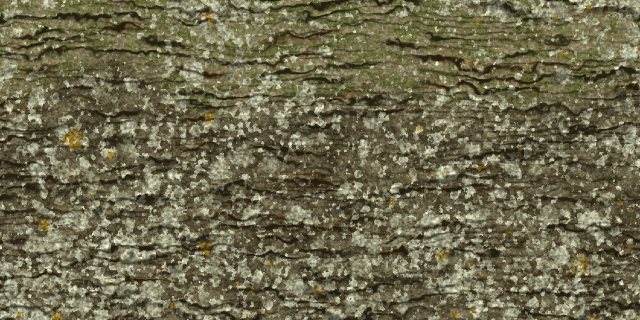
Reproduce this texture procedurally as a Shadertoy shader.

```glsl
// Weathered tree bark lying sideways: warped rows of broken cracks with shaded
// plates, a mossy band along the top, and crusts of pale lichen scattered as
// ragged discs at three sizes. Fine grain roughens every surface.

const vec3 DARK_BARK   = vec3(0.315, 0.285, 0.195);
const vec3 PALE_BARK   = vec3(0.440, 0.410, 0.300);
const vec3 MOSS_GREEN  = vec3(0.410, 0.420, 0.230);
const vec3 MOSS_TAN    = vec3(0.520, 0.485, 0.345);
const vec3 LICHEN_DULL = vec3(0.560, 0.550, 0.430);
const vec3 LICHEN_PALE = vec3(0.750, 0.755, 0.645);
const vec3 LICHEN_GOLD = vec3(0.600, 0.470, 0.130);
const vec3 RUST        = vec3(0.430, 0.290, 0.145);
const vec3 CRACK_DARK  = vec3(0.125, 0.105, 0.050);

const float CRACK_ROWS = 27.0;     // main cracks per canvas height
const float FINE_ROWS  = 49.0;     // hairline cracks per canvas height
const float CRACK_WIDTH = 0.17;    // half width, in rows
const float LICHEN_CELL = 0.072;   // largest lichen spacing
const float RAGGED = 0.017;        // roughness of lichen rims
const float GRAIN = 0.36;

vec3 hash3(vec2 p) {
    vec3 q = fract(vec3(p.xyx) * vec3(0.1031, 0.1030, 0.0973));
    q += dot(q, q.yxz + 33.33);
    return fract((q.xxy + q.yzz) * q.zyx);
}

float noise(vec2 p) {
    vec2 i = floor(p), f = fract(p);
    f = f * f * (3.0 - 2.0 * f);
    float low  = mix(hash3(i).x, hash3(i + vec2(1, 0)).x, f.x);
    float high = mix(hash3(i + vec2(0, 1)).x, hash3(i + vec2(1, 1)).x, f.x);
    return mix(low, high, f.y);
}

float fbm(vec2 p) {
    float sum = 0.0, amp = 0.533;
    for (int i = 0; i < 4; i++) {
        sum += amp * noise(p);
        p = p * 2.03 + 17.7;
        amp *= 0.5;
    }
    return sum;
}

// Returns crack mask, shadow under the plate, lit plate rim, row number.
vec4 cracks(vec2 p, float rows, float salt) {
    float row = p.y * rows + 2.8 * fbm(p * vec2(2.6, 6.0) + salt)
              + 0.9 * noise(p * vec2(20.0, 28.0) + salt)
              + 0.35 * noise(p * vec2(70.0, 80.0) + salt);
    float id = floor(row + 0.5);
    float f = row - id;
    float open = smoothstep(0.25, 0.75, noise(vec2(p.x * 8.0, id * 7.31 + salt)));
    float width = CRACK_WIDTH * open;
    float soft = 0.06 + 0.5 * rows / iResolution.y;
    float mask = open * (1.0 - smoothstep(width - soft, width + soft, abs(f)));
    float shadow = smoothstep(-0.48, -0.05, f) * (1.0 - smoothstep(-0.05, 0.1, f));
    float rim = smoothstep(0.05, 0.2, f) * (1.0 - smoothstep(0.2, 0.5, f));
    return vec4(mask, shadow * open, rim * open, id);
}

// Returns coverage and a random tone of the strongest disc.
vec2 lichenDiscs(vec2 p, float cell, float density, float ragged) {
    vec2 q = p / cell, best = vec2(0.0);
    float soft = 0.06 + 0.5 / (iResolution.y * cell);
    for (int j = -1; j <= 1; j++)
    for (int i = -1; i <= 1; i++) {
        vec2 c = floor(q) + vec2(i, j);
        vec3 h = hash3(c + 211.0 * cell);
        vec3 k = hash3(c + 91.7);
        float radius = mix(0.2, 0.5, k.x) * smoothstep(h.z, h.z + 0.2, density);
        float d = length(q - c - 0.5 - 0.8 * (h.xy - 0.5)) + ragged / cell;
        float cover = 1.0 - smoothstep(radius - soft, radius + soft, d);
        if (cover > best.x) best = vec2(cover, k.y);
    }
    return best;
}

void mainImage(out vec4 fragColor, in vec2 fragCoord) {
    vec2 p = fragCoord / iResolution.y;
    float across = fragCoord.x / iResolution.x;
    float patches = fbm(p * 3.1 + 5.0);
    float grain = 0.6 * noise(p * 210.0) + 0.4 * noise(p * 105.0 + 40.0);
    float lumps = fbm(p * vec2(24.0, 42.0) + 9.0);

    // Bark and the mossy band
    float moss = smoothstep(0.62, 0.80, p.y + 0.35 * (patches - 0.5));
    vec3 bark = mix(DARK_BARK, PALE_BARK, smoothstep(0.35, 0.75, lumps));
    vec3 mossy = mix(MOSS_GREEN, MOSS_TAN, smoothstep(0.3, 0.7, lumps));
    vec3 col = mix(bark, mossy, moss);

    // Plate relief and rusty crack sides
    vec4 wide = cracks(p, CRACK_ROWS, 3.0);
    vec4 fine = cracks(p, FINE_ROWS, 61.0);
    float rusty = smoothstep(0.58, 0.8, noise(vec2(p.x * 5.0, wide.w * 3.7 + 20.0)));
    col = mix(col, RUST, 0.8 * rusty * max(wide.y, 0.6 * wide.z));

    // Lichen density: low and left crusts, top edge patches, right edge
    float density = 0.36 + 1.3 * (patches - 0.5);
    density += 0.22 * (1.0 - smoothstep(0.1, 0.5, p.y));
    density += 0.20 * (1.0 - smoothstep(0.1, 0.6, across));
    density += 0.20 * smoothstep(0.85, 1.0, across);
    density -= 0.22 * moss;
    density += 0.75 * smoothstep(0.90, 0.98, p.y)
             * smoothstep(0.45, 0.65, noise(vec2(p.x * 2.6 + 3.3, 8.0)));

    // Lichen crusts from large to small
    float ragged = RAGGED * (fbm(p * 85.0) - 0.5) * 2.0;
    float crust = 0.0, cell = LICHEN_CELL;
    for (int s = 0; s < 3; s++) {
        vec2 disc = lichenDiscs(p, cell, density, ragged);
        vec3 tint = mix(LICHEN_DULL, LICHEN_PALE, smoothstep(0.1, 0.8, disc.y));
        tint = mix(tint, LICHEN_GOLD, smoothstep(0.975, 0.985, disc.y));
        tint *= 0.80 + 0.38 * noise(p * 120.0 + 7.0);
        col = mix(col, tint, 0.9 * disc.x);
        crust = max(crust, disc.x);
        cell *= 0.54;
    }

    // Shading, cracks and grain
    col *= 1.0 - 0.32 * wide.y + 0.13 * wide.z - 0.12 * fine.y;
    col += GRAIN * (grain - 0.5) * (0.8 + 0.4 * crust);
    col = mix(col, CRACK_DARK, 0.9 * wide.x * (1.0 - 0.5 * crust));
    col = mix(col, CRACK_DARK, 0.45 * fine.x * (1.0 - 0.6 * crust));
    fragColor = vec4(clamp(col, 0.0, 1.0), 1.0);
}
```
